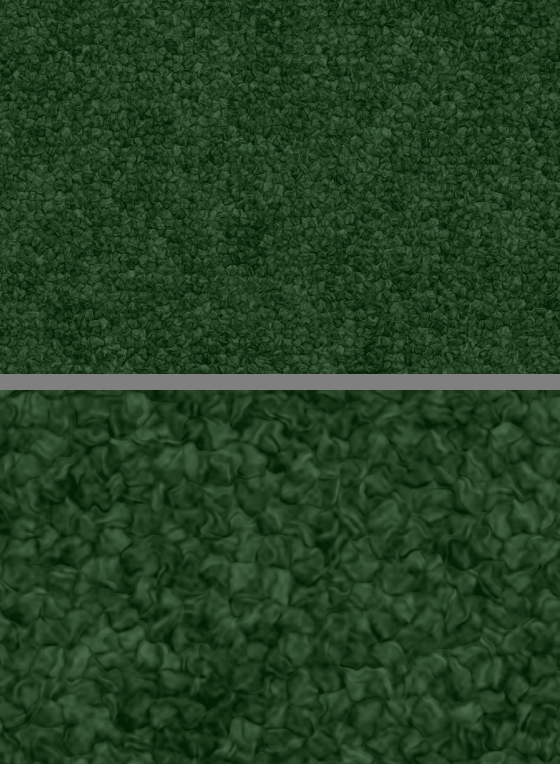
Top, the full canvas; bottom, a detail of the centre.
Reproduce this texture procedurally as a WebGL 1 fragment shader.

```glsl
precision highp float;
// Dense green cut-pile carpet: small soft tufts of fine fibres with dark gaps.

uniform vec2 u_resolution;

const vec3 SHADOW_GREEN = vec3(0.015, 0.125, 0.015);
const vec3 LIGHT_GREEN = vec3(0.255, 0.375, 0.255);
const float TUFT_ROWS = 41.0;       // tufts over the canvas height
const float JITTER = 0.85;          // irregularity of tuft positions
const float WARP = 0.45;            // raggedness of tuft outlines
const float TUFT_BLEND = 22.0;      // sharpness of borders between tufts
const float GAP_WIDTH = 0.45;       // soft width of the dark gaps
const vec2 FIBRE_FREQ = vec2(1.8, 6.0); // along and across the fibres
const float MEAN_TONE = 0.48;
const float GAP_DEPTH = 0.28;
const float TONE_SPREAD = 0.30;
const float FIBRE_CONTRAST = 0.62;
const float RELIEF = 0.30;
const float GRAIN = 0.34;
const float MOTTLE = 0.16;
const vec2 LIGHT_DIR = vec2(0.35, 0.94);

float hash(vec2 p) {
  vec3 q = fract(p.xyx * 0.1031);
  q += dot(q, q.yzx + 33.33);
  return fract((q.x + q.y) * q.z);
}

vec2 hash2(vec2 p) {
  return vec2(hash(p + 17.0), hash(p + 71.0));
}

float noise(vec2 p) {
  vec2 i = floor(p);
  vec2 f = fract(p);
  f = f * f * (3.0 - 2.0 * f);
  vec2 x = vec2(1.0, 0.0);
  return mix(mix(hash(i), hash(i + x), f.x),
             mix(hash(i + x.yx), hash(i + x.xx), f.x), f.y);
}

// Fine strands running in a random direction within one tuft.
float fibres(vec2 local, vec2 id) {
  float angle = 6.2832 * hash(id + 5.0);
  float c = cos(angle);
  float s = sin(angle);
  vec2 along = mat2(c, -s, s, c) * local;
  along.y += 0.35 * along.x * along.x;
  return noise(along * FIBRE_FREQ + 60.0 * hash2(id + 9.0)) - 0.5;
}

// Brightness of the pile, blended smoothly between neighbouring tufts.
float pile(vec2 p) {
  vec2 cell = floor(p);
  float nearest = 8.0;
  float second = 8.0;
  float total = 0.0;
  float tone = 0.0;
  for (int y = -1; y <= 1; y++) {
    for (int x = -1; x <= 1; x++) {
      vec2 id = cell + vec2(float(x), float(y));
      vec2 local = p - id - 0.5 - JITTER * (hash2(id) - 0.5);
      float d = length(local);
      second = min(second, max(nearest, d));
      nearest = min(nearest, d);
      float weight = exp(-TUFT_BLEND * d * d) + 1e-6;
      float tuft = TONE_SPREAD * (hash(id + 31.0) - 0.5)
                 + FIBRE_CONTRAST * fibres(local, id)
                 + RELIEF * dot(local, LIGHT_DIR);
      tone += weight * tuft;
      total += weight;
    }
  }
  float crown = smoothstep(0.0, GAP_WIDTH, second - nearest);
  return tone / total + GAP_DEPTH * (crown - 0.55);
}

void main() {
  vec2 p = gl_FragCoord.xy / u_resolution.y * TUFT_ROWS;

  // Ragged tuft outlines
  vec2 ragged = vec2(noise(p * 2.3 + 11.0), noise(p * 2.3 + 47.0)) - 0.5;
  float tone = MEAN_TONE + pile(p + WARP * ragged);

  // Stray fibre ends and faint wide patches
  tone += GRAIN * (noise(p * 5.5 + 90.0) - 0.5);
  tone += MOTTLE * (noise(p * 0.3 + 23.0) - 0.5);

  vec3 colour = mix(SHADOW_GREEN, LIGHT_GREEN, clamp(tone, 0.0, 1.15));
  gl_FragColor = vec4(colour, 1.0);
}
```
